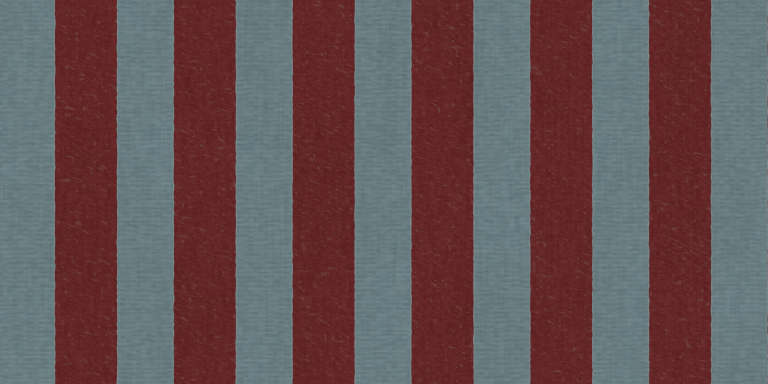
A Shadertoy shader for this texture:

```glsl
// Woven awning cloth: six dark red stripes on grey-blue, running vertically.
// Stripes come from a repeated distance; value noise stretched along the
// threads gives ribs, streaks, pale flecks and slightly ragged stripe edges.

const float PERIOD = 0.3094;        // all lengths are in canvas heights
const float FIRST_CENTRE = 0.2240;
const float HALF_WIDTH = 0.0808;
const float SEAM_WIDTH = 0.0028;

const vec3 BLUE = vec3(0.408, 0.488, 0.504);
const vec3 RED = vec3(0.390, 0.148, 0.149);
const vec3 FLECK = vec3(0.450, 0.330, 0.330);
const vec3 SEAM = vec3(0.505, 0.545, 0.550);

float hash(vec2 p) {
    vec3 q = fract(vec3(p.xyx) * 0.1031);
    q += dot(q, q.yzx + 33.33);
    return fract((q.x + q.y) * q.z);
}

float noise(vec2 p) {
    vec2 cell = floor(p), f = fract(p);
    f = f * f * (3.0 - 2.0 * f);
    float low = mix(hash(cell), hash(cell + vec2(1, 0)), f.x);
    float high = mix(hash(cell + vec2(0, 1)), hash(cell + vec2(1, 1)), f.x);
    return mix(low, high, f.y);
}

// Signed distance to the nearest stripe edge, negative inside a stripe
float stripeDistance(float x) {
    float offset = mod(x - FIRST_CENTRE + 0.5 * PERIOD, PERIOD) - 0.5 * PERIOD;
    return abs(offset) - HALF_WIDTH;
}

// Fine horizontal ribs with irregular threads
vec3 blueCloth(vec2 p) {
    float rib = sin(6.2832 * (84.0 * p.y + 0.5 * noise(p * vec2(24.0, 8.0))));
    float thread = noise(p * vec2(75.0, 210.0)) - 0.5;
    float streak = noise(p * vec2(190.0, 14.0) + 31.0) - 0.5;
    return BLUE + 0.010 * rib + 0.050 * thread + 0.022 * streak;
}

// Darker twill with vertical streaks and scattered pale flecks
vec3 redCloth(vec2 p) {
    vec2 slanted = p + vec2(0.0, 0.3 * p.x);
    float grain = noise(slanted * vec2(130.0, 220.0) + 57.0) - 0.5;
    float streak = noise(p * vec2(170.0, 20.0) + 83.0) - 0.5;
    float fleck = smoothstep(0.74, 1.0, noise(slanted * vec2(105.0, 205.0) + 11.0));
    vec3 cloth = RED + 0.040 * grain + 0.020 * streak;
    return mix(cloth, FLECK, 0.5 * fleck);
}

void mainImage(out vec4 fragColor, in vec2 fragCoord) {
    vec2 p = fragCoord / iResolution.y;
    float pixel = 1.0 / iResolution.y;

    // Ragged edge where the two yarns meet
    float ragged = 0.0024 * (noise(vec2(p.x * 20.0, p.y * 110.0)) - 0.5);
    float d = stripeDistance(p.x) + ragged;
    float blueCover = smoothstep(-0.75 * pixel, 0.75 * pixel, d);
    vec3 colour = mix(redCloth(p), blueCloth(p), blueCover);

    // Pale broken thread just outside each stripe
    float seamDistance = abs(d - 0.5 * SEAM_WIDTH) - 0.5 * SEAM_WIDTH;
    float seam = 1.0 - smoothstep(-0.5 * pixel, 0.75 * pixel, seamDistance);
    float wear = mix(0.3, 0.8, noise(vec2(p.x * 9.0, p.y * 90.0) + 5.0));
    colour = mix(colour, SEAM, seam * wear);

    // Broad, faint unevenness of the dye
    colour *= 1.0 + 0.025 * (noise(p * vec2(9.0, 5.0) + 19.0) - 0.5);
    fragColor = vec4(colour, 1.0);
}
```
